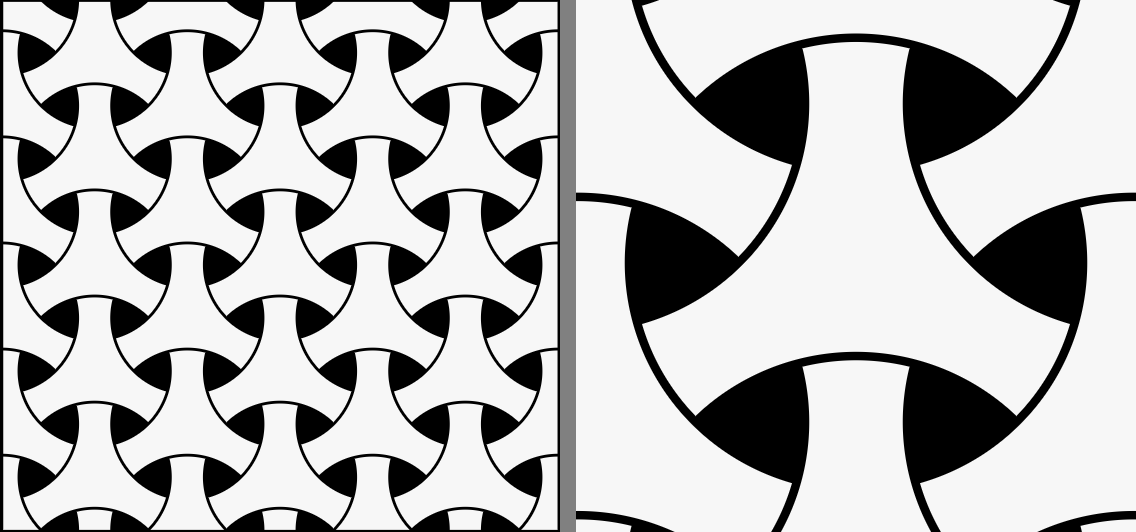
Left: the whole. Right: its middle third, enlarged.
Reproduce this pattern procedurally as a Shadertoy shader.

```glsl
const float PI = 3.14159265;
const float COLUMN_STEP = 0.8660254;       // column spacing when rows are 1 apart
const float DISC_RADIUS = 0.7071068;
const float HALF_STROKE = 0.0133;
const vec2 REPEATS = vec2(6.043, 5.014);   // columns and rows across the canvas
const vec2 LATTICE_ORIGIN = vec2(0.5, 0.502);
const vec2 FRAME_MIN = vec2(0.0058, 0.0040);
const vec2 FRAME_MAX = vec2(0.9956, 0.9965);
const vec3 PAPER = vec3(0.97);
const vec3 INK = vec3(0.0);

float coverage(float dist, float pixel) {
    return clamp(0.5 - dist / pixel, 0.0, 1.0);
}

// Disc with bites taken by three neighbouring discs
float tripodDistance(vec2 p, float radius, float halfStroke) {
    float dist = length(p) - (radius - halfStroke);
    for (int k = 0; k < 3; k++) {
        float angle = -0.5 * PI + float(k) * 2.0 * PI / 3.0;
        vec2 neighbour = vec2(cos(angle), sin(angle));
        dist = max(dist, radius + halfStroke - length(p - neighbour));
    }
    return dist;
}

// Nearest tripod on a triangular lattice; odd columns shift by half a row
float weaveDistance(vec2 p, float radius, float halfStroke) {
    float nearestColumn = round(p.x / COLUMN_STEP);
    float dist = 1e3;
    for (int i = -1; i <= 1; i++) {
        float column = nearestColumn + float(i);
        float shift = 0.5 * mod(column, 2.0);
        float nearestRow = round(p.y - shift);
        for (int j = -1; j <= 1; j++) {
            vec2 center = vec2(column * COLUMN_STEP, nearestRow + float(j) + shift);
            dist = min(dist, tripodDistance(p - center, radius, halfStroke));
        }
    }
    return dist;
}

float boxCoverage(vec2 uv, vec2 low, vec2 high, vec2 pixel) {
    vec2 outside = max(low - uv, uv - high) / pixel;
    return coverage(max(outside.x, outside.y), 1.0);
}

void mainImage(out vec4 fragColor, in vec2 fragCoord) {
    vec2 uv = fragCoord / iResolution.xy;
    vec2 p = (uv - LATTICE_ORIGIN) * REPEATS * vec2(COLUMN_STEP, 1.0);
    float pixel = REPEATS.y / iResolution.y;

    float paper = coverage(weaveDistance(p, DISC_RADIUS, HALF_STROKE), pixel);
    paper *= boxCoverage(uv, FRAME_MIN, FRAME_MAX, 1.0 / iResolution.xy);

    fragColor = vec4(mix(INK, PAPER, paper), 1.0);
}
```
